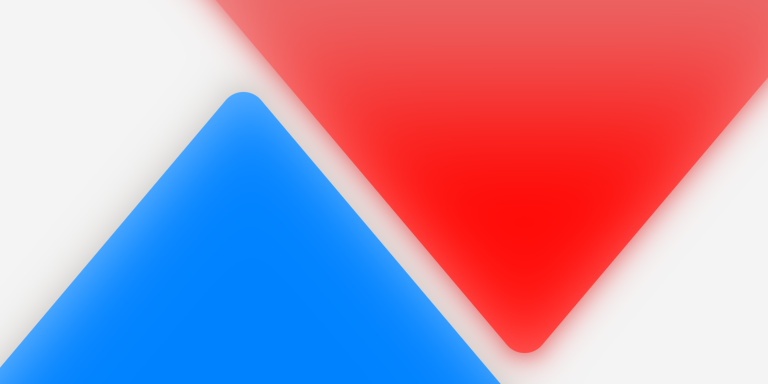
This background is drawn by a Shadertoy shader. Its source:

```glsl
// Two rounded wedges, blue pointing up and red pointing down, on pale grey.
// Each is a signed distance shape with a blurred outer shadow; logistic
// curves across its two sides give the soft light inside the edges.

const vec3 PAPER = vec3(0.957);
const vec3 BLUE = vec3(0.0, 0.51, 1.0);
const vec3 RED = vec3(1.0, 0.04, 0.025);
const vec3 ROSE = vec3(0.92, 0.40, 0.40);
const vec3 BLUE_SHADOW = vec3(0.45, 0.40, 0.34);
const vec3 RED_SHADOW = vec3(0.88, 0.10, 0.10);

const vec2 SIDE_NORMAL = vec2(0.764, 0.645);
const vec2 SIDE_ALONG = vec2(0.645, -0.764);
const float TIP_RADIUS = 0.06;

// Blurred step: 0 far below zero, 0.5 at zero, 1 far above
float softStep(float x, float blur) {
    return 1.0 / (1.0 + exp(-1.7 * x / blur));
}

// Distance to a wedge with its tip up, centred on the tip's arc
float wedgeDistance(vec2 q) {
    q.x = abs(q.x);
    float side = dot(q, SIDE_NORMAL);
    return (dot(q, SIDE_ALONG) > 0.0 ? side : length(q)) - TIP_RADIUS;
}

// Light inside the sides; inset widens it on the left and right
float innerGlow(vec2 q, vec2 inset, float blur) {
    float left = TIP_RADIUS - dot(vec2(-q.x, q.y), SIDE_NORMAL);
    float right = TIP_RADIUS - dot(q, SIDE_NORMAL);
    return 1.0 - softStep(left - inset.x, blur) * softStep(right - inset.y, blur);
}

vec3 addShadow(vec3 base, vec3 tint, float dist, float blur, float strength) {
    return mix(base, tint, strength * softStep(-dist, blur));
}

vec3 addShape(vec3 base, vec3 tint, float dist, float pixel) {
    return mix(base, tint, smoothstep(0.75 * pixel, -0.75 * pixel, dist));
}

void mainImage(out vec4 fragColor, in vec2 fragCoord) {
    float pixel = 1.0 / iResolution.y;
    vec2 p = fragCoord * pixel;

    // Local frames; the red one is flipped to point down
    vec2 blueQ = p - vec2(0.634, 0.7005);
    vec2 redQ = (p - vec2(1.366, 0.1406)) * vec2(1.0, -1.0);
    float blueDist = wedgeDistance(blueQ);
    float redDist = wedgeDistance(redQ);

    // Shadows on the paper
    vec3 color = addShadow(PAPER, BLUE_SHADOW, blueDist, 0.05, 0.38);
    color = addShadow(color, RED_SHADOW, redDist, 0.04, 0.82);

    // Red body fades to rose at the top
    vec3 redBody = mix(RED, ROSE, smoothstep(0.4, 1.1, p.y));
    redBody = mix(redBody, vec3(1.0), 0.45 * innerGlow(redQ, vec2(-0.01), 0.09));
    color = addShape(color, redBody, redDist, pixel);

    // Blue body, lit more on the left
    float blueGlow = innerGlow(blueQ, vec2(0.03, 0.0), 0.08);
    vec3 blueBody = mix(BLUE, vec3(1.0), 0.42 * blueGlow);
    color = addShape(color, blueBody, blueDist, pixel);

    fragColor = vec4(color, 1.0);
}
```
